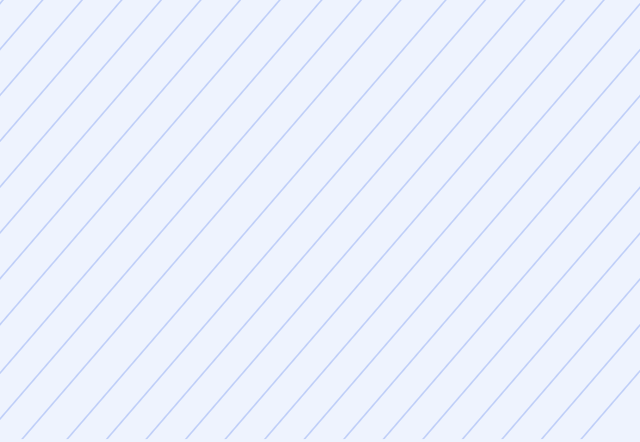
Reproduce this pattern procedurally as a WebGL 2 fragment shader.

```glsl
#version 300 es
precision highp float;
// Thin periwinkle diagonals on a pale blue ground, rising to the right.
// Each pixel slides along the slope to the top edge, where fract-style
// repetition finds the nearest line; two gaps are slightly wider.

uniform vec2 u_resolution;
out vec4 fragColor;

// All lengths are fractions of the canvas width.
const vec3 GROUND = vec3(0.935, 0.953, 0.996);
const vec3 LINE = vec3(0.75, 0.81, 0.973);
const float SLOPE = 1.16;
const float PITCH = 0.06178;
const float FIRST_LINE = 0.0047;
const float LINE_WIDTH = 0.00255;
const float BOTTOM_MARGIN = 0.0045;
const float LAST_EDGE = 1.531;

// Where the diagonal through p meets the top edge.
float topCrossing(vec2 p, float height, float slope) {
    return p.x + (height - p.y) / slope;
}

// Extra offset gathered after the two wider gaps.
float gapShift(float s) {
    return 0.0036 * step(0.470, s) + 0.0086 * step(0.661, s);
}

// Signed offset from the nearest repeat.
float repeatOffset(float s, float pitch) {
    return s - pitch * round(s / pitch);
}

// Smooth coverage of a stroke at a given distance from its centre.
float stroke(float dist, float width, float pixel) {
    return clamp((0.5 * width - dist) / pixel + 0.5, 0.0, 1.0);
}

void main() {
    float pixel = 1.0 / u_resolution.x;
    vec2 p = gl_FragCoord.xy * pixel;
    float height = u_resolution.y * pixel;

    // Perpendicular distance to the nearest diagonal
    float s = topCrossing(p, height, SLOPE);
    float offset = repeatOffset(s - FIRST_LINE - gapShift(s), PITCH);
    float dist = abs(offset) * SLOPE / sqrt(1.0 + SLOPE * SLOPE);
    float ink = stroke(dist, LINE_WIDTH, pixel);

    // Plain strip at the bottom and empty lower right corner
    ink *= clamp((p.y - BOTTOM_MARGIN) / pixel + 0.5, 0.0, 1.0);
    ink *= step(s, LAST_EDGE);

    fragColor = vec4(mix(GROUND, LINE, ink), 1.0);
}
```
